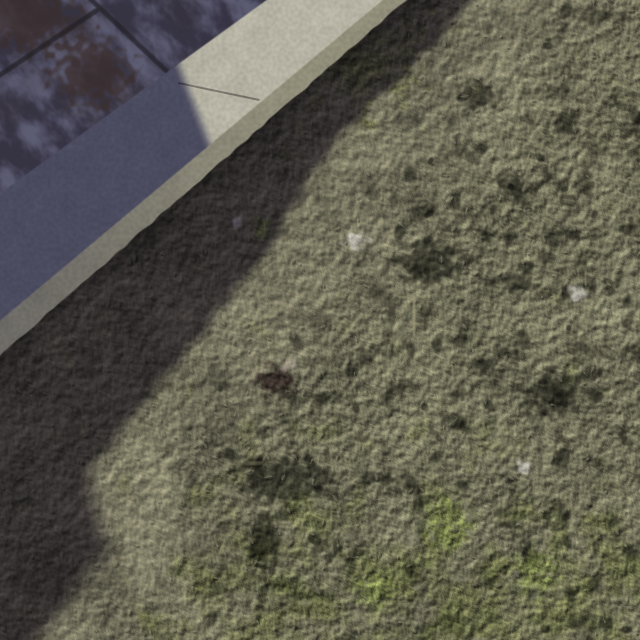
Write a WebGL 2 fragment shader that draws this texture.

```glsl
#version 300 es
precision highp float;
// Rough sunlit soil beside a diagonal concrete curb, with stained planks behind it.
// The soil is gradient noise lit as relief, plus hashed stones, straw and moss;
// straight lines bound the curb, and a bent line bounds the cast shadow.
uniform vec2 u_resolution;
out vec4 fragColor;

float hash(vec2 p) {
  vec3 q = fract(p.xyx * vec3(0.1031, 0.103, 0.0973));
  q += dot(q, q.yzx + 33.33);
  return fract((q.x + q.y) * q.z);
}
vec2 hash2(vec2 p) { return vec2(hash(p + 17.3), hash(p + 61.7)); }

float gradDot(vec2 cell, vec2 d) {
  float a = 6.2832 * hash(cell);
  return dot(vec2(cos(a), sin(a)), d);
}
float noise(vec2 p) {
  vec2 i = floor(p), f = p - i, w = f * f * f * (f * (f * 6.0 - 15.0) + 10.0), e = vec2(1, 0);
  return mix(mix(gradDot(i, f), gradDot(i + e.xy, f - e.xy), w.x),
             mix(gradDot(i + e.yx, f - e.yx), gradDot(i + 1.0, f - 1.0), w.x), w.y);
}
float fbm(vec2 p) {
  float sum = 0.0, amp = 1.0;
  for (int i = 0; i < 4; i++) {
    sum += amp * noise(p);
    p = mat2(1.6, 1.2, -1.2, 1.6) * p + 7.1;
    amp *= 0.55;
  }
  return sum;
}

float segment(vec2 p, vec2 a, vec2 b) {
  vec2 d = b - a;
  return length(p - a - d * clamp(dot(p - a, d) / dot(d, d), 0.0, 1.0));
}
float stroke(float dist, float width) {
  return 1.0 - smoothstep(width * 0.3, width + 0.7 / u_resolution.y, dist);
}
float blob(vec2 p, vec2 centre, vec2 size) {
  return 1.0 - smoothstep(0.4, 1.2, length((p - centre) / size) + 0.8 * noise(p * 75.0));
}

// Scattered pieces, one per cell: x = stone mask, y = straw mask
vec2 scatter(vec2 p, float freq, float share) {
  vec2 q = p * freq, home = floor(q), mask = vec2(0);
  for (int j = -1; j <= 1; j++)
    for (int i = -1; i <= 1; i++) {
      vec2 cell = home + vec2(i, j), r = hash2(cell + freq);
      float on = step(hash(cell + freq * 3.0), share), a = 6.2832 * hash(cell + 9.0);
      vec2 axis = vec2(cos(a), sin(a)), d = q - cell - 0.2 - 0.6 * r;
      vec2 local = vec2(dot(d, axis), dot(d, vec2(-axis.y, axis.x)));
      float stone = 1.0 - smoothstep(0.5, 1.2, length(local * vec2(1.0, 1.5)) / (0.15 + 0.25 * r.y));
      local.y += 0.5 * (r.x - 0.5) * local.x * local.x;
      float straw = 1.0 - smoothstep(0.02, 0.08, segment(local, vec2(-0.4 * r.y, 0), vec2(0.35, 0)));
      mask = max(mask, on * vec2(stone, straw));
    }
  return mask;
}

vec3 soil(vec2 p, float beyond) {
  vec2 toSun = vec2(-0.6, 0.8);
  float rough = smoothstep(0.0, 0.35, beyond);
  float relief = fbm(p * 55.0) - fbm(p * 55.0 + toSun * 0.3);
  float broad = fbm(p * 7.0 + 3.0), clumps = fbm(p * 19.0 + 11.0);
  vec3 c = mix(vec3(0.46, 0.45, 0.37), vec3(0.43, 0.425, 0.34), rough);
  c *= 1.0 + (0.42 + 0.2 * rough) * relief + 0.25 * broad + 0.16 * noise(p * 120.0);
  c *= 1.0 - (0.15 + 0.3 * rough) * smoothstep(0.1, 0.6, clumps);

  // Moss, thicker toward the bottom and along the curb's upper end
  float damp = 0.5 * (1.0 - smoothstep(0.05, 0.45, p.y)) * smoothstep(0.1, 0.4, p.x)
             + 0.5 * blob(p, vec2(0.57, 0.92), vec2(0.13));
  float moss = smoothstep(0.2, 0.8, damp + 0.6 * fbm(p * 14.0 + 31.0));
  c = mix(c, vec3(0.37, 0.39, 0.22) * (1.0 + 0.9 * relief), 0.6 * moss);
  float sprout = blob(p, vec2(0.70, 0.18), vec2(0.045)) + blob(p, vec2(0.84, 0.105), vec2(0.04))
               + blob(p, vec2(0.585, 0.075), vec2(0.03)) + blob(p, vec2(0.41, 0.643), vec2(0.018));
  c = mix(c, vec3(0.45, 0.5, 0.25) * (1.0 + 0.9 * relief), 0.5 * min(sprout, 1.0));

  // Dark tufts and clods
  float dark = blob(p, vec2(0.67, 0.59), vec2(0.06, 0.035)) + blob(p, vec2(0.745, 0.85), vec2(0.035, 0.024))
             + blob(p, vec2(0.885, 0.805), vec2(0.02)) + blob(p, vec2(0.44, 0.25), vec2(0.075, 0.04))
             + blob(p, vec2(0.87, 0.385), vec2(0.04)) + blob(p, vec2(0.41, 0.145), vec2(0.03, 0.045));
  c *= 1.0 - 0.5 * min(dark, 1.0);
  c *= 1.0 - 0.4 * scatter(p, 23.0, 0.25 * rough).x;

  // Pebbles and dry stems at several sizes
  for (int k = 0; k < 3; k++) {
    float freq = 17.0 + 21.0 * float(k), share = 0.1 + 0.07 * float(k);
    vec2 spot = p + float(k) * 3.7, piece = scatter(spot, freq, share);
    c *= 1.0 - 0.22 * scatter(spot + toSun * 0.2 / freq, freq, share).x * step(0.5, float(k));
    c = mix(c, vec3(0.56, 0.54, 0.42), 0.3 * piece.y);
    if (k > 0) c = mix(c, vec3(0.62, 0.61, 0.51), 0.3 * piece.x);
  }
  float pale = blob(p, vec2(0.556, 0.623), vec2(0.02, 0.013)) + blob(p, vec2(0.817, 0.27), vec2(0.013))
             + blob(p, vec2(0.373, 0.652), vec2(0.011)) + blob(p, vec2(0.9, 0.54), vec2(0.014));
  c = mix(c, vec3(0.76, 0.75, 0.71) * (1.0 + 0.3 * relief), 0.8 * min(pale, 1.0));
  c = mix(c, vec3(0.18, 0.14, 0.13) * (1.0 + relief), 0.85 * blob(p, vec2(0.43, 0.406), vec2(0.034, 0.026)));
  c = mix(c, vec3(0.56, 0.53, 0.47) * (1.0 + 0.4 * relief), 0.75 * blob(p, vec2(0.452, 0.43), vec2(0.018, 0.014)));
  return mix(c, vec3(0.62, 0.6, 0.48), 0.6 * stroke(segment(p, vec2(0.647, 0.477), vec2(0.647, 0.535)), 0.0025));
}

vec3 planks(vec2 p) {
  vec2 q = vec2(dot(p, vec2(0.81, 0.587)), dot(p, vec2(-0.587, 0.81)));
  float wear = fbm(q * vec2(22.0, 14.0)), rust = fbm(p * 9.0 + 5.0);
  vec3 c = mix(vec3(0.21, 0.2, 0.26), vec3(0.36, 0.36, 0.45), smoothstep(-0.4, 0.6, wear));
  float stain = blob(p, vec2(0.03, 0.975), vec2(0.1, 0.06)) + blob(p, vec2(0.145, 0.885), vec2(0.07, 0.06));
  c = mix(c, vec3(0.23, 0.18, 0.175), 0.75 * clamp(stain + 0.5 * rust, 0.0, 1.0));
  float gap = min(segment(p, vec2(0, 0.883), vec2(0.156, 0.987)), segment(p, vec2(0.143, 1), vec2(0.26, 0.889)));
  return mix(c, vec3(0.13, 0.12, 0.14), 0.7 * stroke(gap, 0.005));
}

void main() {
  vec2 p = gl_FragCoord.xy / u_resolution;
  float soft = 0.0015 + 0.7 / u_resolution.y;
  // Soil and the shadow lying on it
  float edge = 0.169 + 0.81 * (p.y - 0.3) + 0.135 * (1.0 - smoothstep(0.12, 0.28, p.y))
             - 0.03 * exp(-70.0 * (p.y - 0.77) * (p.y - 0.77)) + 0.015 * noise(p * 22.0);
  float blur = mix(0.03, 0.014, smoothstep(0.1, 0.6, p.y)), foot = p.y - 0.445 - 0.875 * p.x;
  vec3 c = soil(p, p.x - edge) * mix(vec3(0.45, 0.43, 0.51), vec3(1), smoothstep(-blur, blur, p.x - edge));
  c *= 1.0 - 0.25 * smoothstep(-0.05, 0.0, foot);
  // Curb: front face, then the top with its shaded left part and seam
  float grain = 1.0 + 0.08 * noise(p * 150.0) + 0.05 * fbm(p * 25.0);
  vec3 face = mix(vec3(0.43, 0.42, 0.4), vec3(0.57, 0.56, 0.48), smoothstep(0.0, 0.5, p.x)) * grain;
  c = mix(c, face, smoothstep(-soft, soft, foot + 0.004 * noise(p * 40.0)));
  float sun = smoothstep(-0.012, 0.012, p.x - 0.28 - 0.39 * (0.896 - p.y));
  vec3 top = mix(vec3(0.295, 0.295, 0.375), vec3(0.71, 0.7, 0.64), sun) * grain;
  top *= 1.0 - 0.35 * stroke(segment(p, vec2(0.28, 0.87), vec2(0.404, 0.844)), 0.0015);
  c = mix(c, top, smoothstep(-soft, soft, p.y - 0.499 - 0.838 * p.x));
  // Planks behind the curb
  c = mix(c, planks(p), smoothstep(-soft, soft, p.y - 0.698 - 0.725 * p.x));
  fragColor = vec4(clamp(c, 0.0, 1.0), 1.0);
}
```
